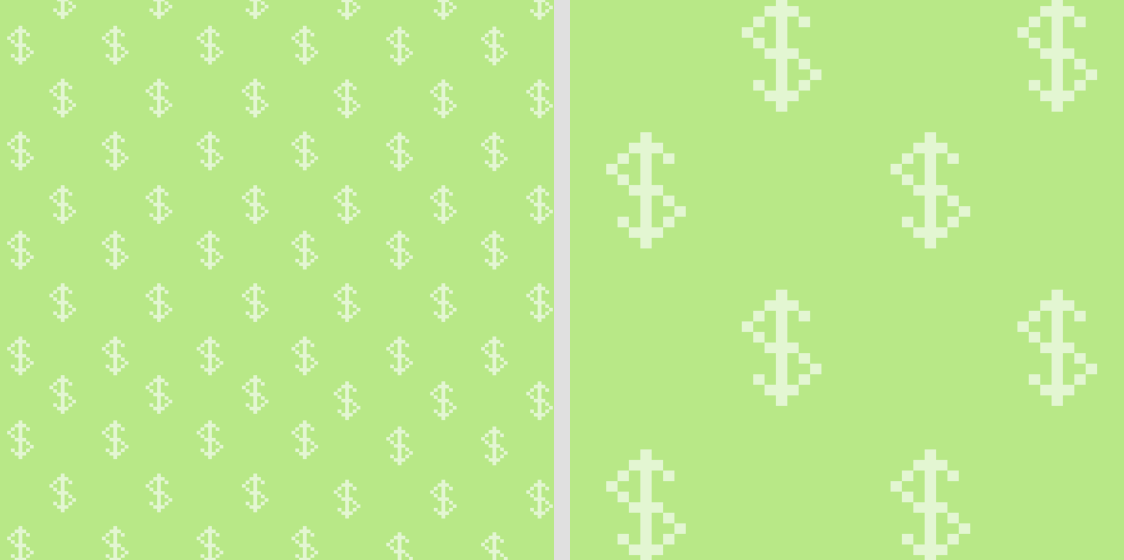
Left, the full canvas; right, a detail of the centre.
This pattern is drawn by a Shadertoy shader. Its source:

```glsl
const vec3 GROUND = vec3(0.72, 0.91, 0.53);
const vec3 MARK = vec3(0.89, 0.965, 0.825);
const float UNITS = 768.0;             // design units per canvas height
const vec2 CELL = vec2(5.2, 4.83);     // one block of the stepped mark
const float SOFTNESS = 1.2;            // edge width in screen pixels
const float LAST_COLUMN = 5.0;
const vec2 COLUMN_START = vec2(86.0, 28.0);   // even rows, odd rows
const vec2 COLUMN_PITCH = vec2(132.0, 130.0);
const vec2 SEAM_COLUMN = vec2(3.0, 4.0);      // first column right of the seam
const vec2 SEAM_SHIFT = vec2(-6.0, 0.0);      // sideways slip past the seam
const int ROWS = 12;
// Row centres, measured down from the top edge
const float ROW_DEPTH[ROWS] = float[ROWS](
    -0.5, 62.0, 134.5, 207.0, 280.5, 343.0,
    415.0, 488.0, 541.0, 603.0, 676.0, 748.0);

// 1 where a block is filled; cells count from the centre, y upward
float block(vec2 c) {
    if (c.x == 0.0) return step(abs(c.y), 5.0);         // upright stem
    if (c.y < 0.0 || (c.y == 0.0 && c.x > 0.0)) c = -c; // half-turn symmetry
    bool onDiamond = abs(c.x) == 3.0 - abs(c.y - 2.0) && c.y <= 4.0;
    bool openSide = c.x > 0.0 && c.y < 3.0;
    return onDiamond && !openSide ? 1.0 : 0.0;
}

// Blends the four nearest blocks across a narrow, smooth edge
float mark(vec2 offset, float pixel) {
    vec2 g = offset / CELL;
    vec2 base = floor(g);
    vec2 edge = min(vec2(SOFTNESS * pixel) / CELL, 1.0);
    vec2 t = clamp((g - base - 0.5) / edge + 0.5, 0.0, 1.0);
    float low = mix(block(base), block(base + vec2(1.0, 0.0)), t.x);
    float high = mix(block(base + vec2(0.0, 1.0)), block(base + 1.0), t.x);
    return mix(low, high, t.y);
}

// Extra drop of a row on the right of the seam
float seamDrop(int row) {
    return row < 4 ? 1.0 : row < 8 ? 0.0 : 8.5;
}

void mainImage(out vec4 fragColor, in vec2 fragCoord) {
    float pixel = UNITS / iResolution.y;
    vec2 p = fragCoord * pixel;

    float coverage = 0.0;
    for (int row = 0; row < ROWS; row++) {
        int parity = row % 2;
        float column = round((p.x - COLUMN_START[parity]) / COLUMN_PITCH[parity]);
        column = clamp(column, 0.0, LAST_COLUMN);
        float pastSeam = step(SEAM_COLUMN[parity], column);

        vec2 centre = vec2(
            COLUMN_START[parity] + column * COLUMN_PITCH[parity] + pastSeam * SEAM_SHIFT[parity],
            UNITS - ROW_DEPTH[row] - pastSeam * seamDrop(row));
        coverage = max(coverage, mark(p - centre, pixel));
    }
    fragColor = vec4(mix(GROUND, MARK, coverage), 1.0);
}
```
